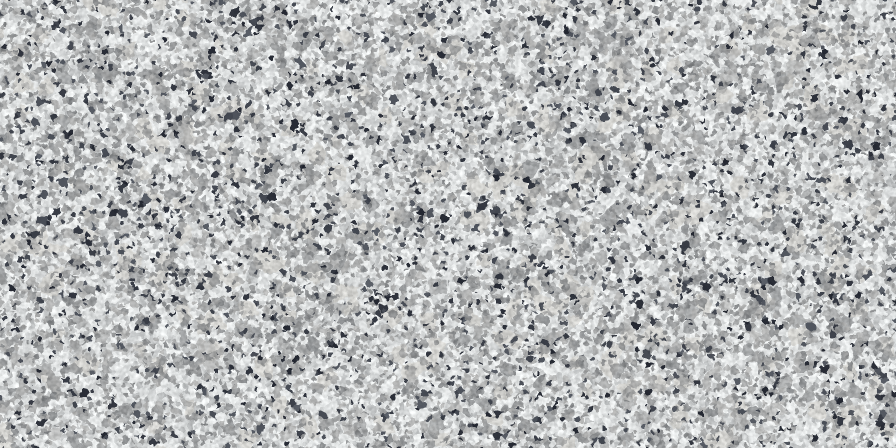
Reproduce this texture procedurally as a Shadertoy shader.

```glsl
const vec3 WHITE_FELDSPAR = vec3(0.945, 0.955, 0.955);
const vec3 GREY_FELDSPAR = vec3(0.66, 0.67, 0.675);
const vec3 CREAM = vec3(0.80, 0.79, 0.765);
const vec3 LIGHT_QUARTZ = vec3(0.70, 0.70, 0.695);
const vec3 DARK_QUARTZ = vec3(0.46, 0.47, 0.48);
const vec3 BIOTITE = vec3(0.11, 0.125, 0.165);
const vec3 SLATE = vec3(0.33, 0.35, 0.385);

// Integer hash of a lattice cell, two values in 0..1
vec2 hash2(vec2 cell, float seed) {
    uvec3 v = uvec3(ivec3(vec3(cell, seed))) * 1664525u + 1013904223u;
    v.x += v.y * v.z; v.y += v.z * v.x; v.z += v.x * v.y;
    v ^= v >> 16u;
    v.x += v.y * v.z; v.y += v.z * v.x;
    return vec2(v.xy >> 8u) / 16777216.0;
}

float gradientDot(vec2 cell, vec2 offset, float seed) {
    float angle = 6.28318 * hash2(cell, seed).x;
    return dot(vec2(cos(angle), sin(angle)), offset);
}

// Gradient noise, roughly -0.7..0.7
float gradientNoise(vec2 p, float seed) {
    vec2 i = floor(p), f = p - i;
    vec2 u = f * f * f * (f * (f * 6.0 - 15.0) + 10.0);
    vec2 e = vec2(1.0, 0.0);
    float low = mix(gradientDot(i, f, seed), gradientDot(i + e, f - e, seed), u.x);
    float high = mix(gradientDot(i + e.yx, f - e.yx, seed),
                     gradientDot(i + 1.0, f - 1.0, seed), u.x);
    return mix(low, high, u.y);
}

// Random pair belonging to the nearest crystal
vec2 grain(vec2 p, float seed) {
    vec2 home = floor(p), nearest = home;
    float best = 9.0;
    for (int y = -1; y <= 1; y++)
    for (int x = -1; x <= 1; x++) {
        vec2 cell = home + vec2(x, y);
        vec2 d = cell + hash2(cell, seed) - p;
        float dist = dot(d, d);
        if (dist < best) { best = dist; nearest = cell; }
    }
    return hash2(nearest, seed + 50.0);
}

// Lays crystals of one mineral over the colour beneath
vec3 addMineral(vec3 base, vec2 p, float coverage, float opacity,
                vec3 dark, vec3 light, float seed) {
    vec2 g = grain(p, seed);
    return mix(base, mix(dark, light, g.y), opacity * step(g.x, coverage));
}

vec3 granite(vec2 p) {
    // Ragged crystal outlines
    vec2 warp = vec2(gradientNoise(p * 115.0, 1.0), gradientNoise(p * 115.0, 2.0));
    vec2 q = p + 0.006 * warp;

    // Broad drifts and small clusters of dark crystals
    float drift = gradientNoise(p * 3.0, 3.0);
    float cluster = gradientNoise(p * 24.0, 4.0);
    float quartzShare = clamp(0.20 + 0.18 * cluster, 0.03, 0.5);
    float darkShare = clamp(1.0 + 1.1 * cluster + 0.5 * drift, 0.15, 2.0);

    // Pale ground mass with soft cream and grey patches
    vec3 col = mix(GREY_FELDSPAR, WHITE_FELDSPAR, sqrt(grain(q * 105.0, 5.0).y));
    col = addMineral(col, q * 30.0, 0.12, 0.55, CREAM, CREAM, 6.0);
    col = addMineral(col, q * 38.0, 0.09, 0.60, DARK_QUARTZ, LIGHT_QUARTZ, 12.0);

    // Grey quartz, coarse then fine
    col = addMineral(col, q * 66.0, quartzShare, 0.75, DARK_QUARTZ, LIGHT_QUARTZ, 7.0);
    col = addMineral(col, q * 125.0, 0.15, 0.85, DARK_QUARTZ, LIGHT_QUARTZ, 8.0);

    // Fine mottling
    col += 0.12 * gradientNoise(p * 120.0, 9.0) + 0.01 * drift;

    // Black mica flecks in three sizes
    col = addMineral(col, q * 60.0, 0.010 * darkShare, 0.95, BIOTITE, SLATE, 10.0);
    col = addMineral(col, q * 84.0, 0.028 * darkShare, 0.95, BIOTITE, SLATE, 11.0);
    col = addMineral(col, q * 130.0, 0.040 * darkShare, 0.95, BIOTITE, SLATE, 13.0);
    return col;
}

void mainImage(out vec4 fragColor, in vec2 fragCoord) {
    // Four samples smooth the crystal edges
    vec3 sum = vec3(0.0);
    for (int i = 0; i < 4; i++) {
        vec2 jitter = vec2(i % 2, i / 2) * 0.5 - 0.25;
        sum += granite((fragCoord + jitter) / iResolution.y);
    }
    fragColor = vec4(clamp(sum * 0.25, 0.0, 1.0), 1.0);
}
```
